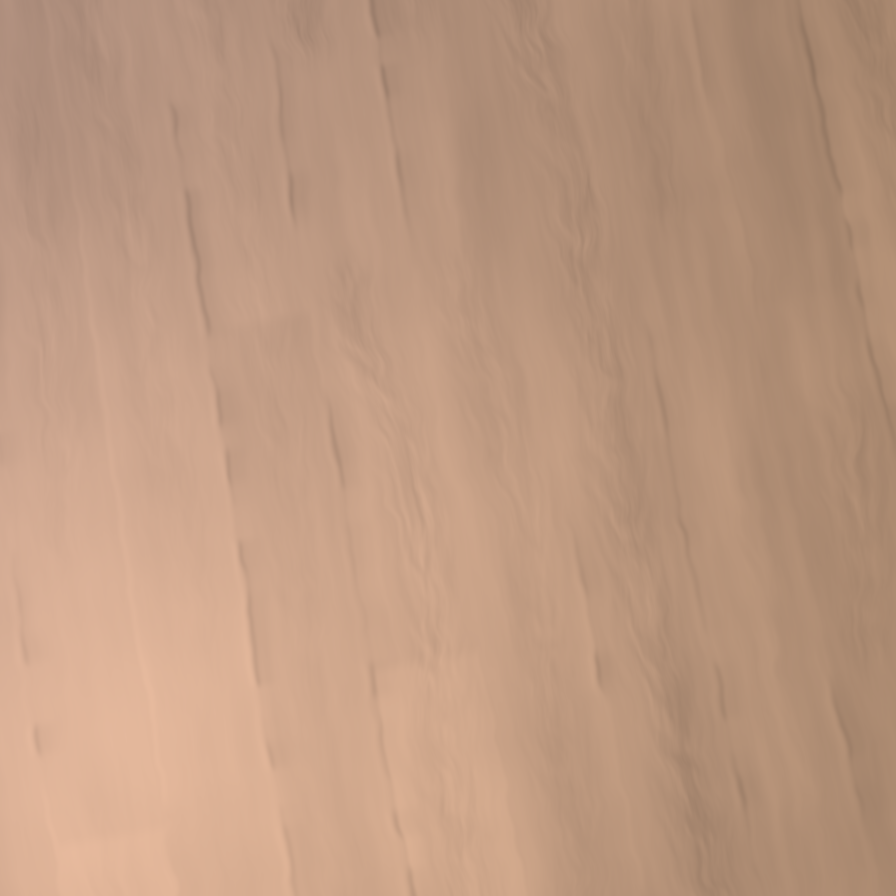
A Shadertoy shader for this texture:

```glsl
// Pale oak floor planks running diagonally, with soft cathedral grain and warm light.

float hash(vec2 p) {
    p = fract(p * vec2(0.1031, 0.1137));
    p += dot(p, p.yx + 33.33);
    return fract((p.x + p.y) * p.x * 17.0);
}

float noise(vec2 p) {
    vec2 i = floor(p), f = fract(p);
    f = f * f * f * (f * (f * 6.0 - 15.0) + 10.0);
    return mix(mix(hash(i), hash(i + vec2(1, 0)), f.x),
               mix(hash(i + vec2(0, 1)), hash(i + vec2(1, 1)), f.x), f.y);
}

float fbm(vec2 p) {
    float sum = 0.0, amp = 0.5;
    for (int i = 0; i < 4; i++) {
        sum += amp * noise(p);
        p = p * 2.03 + 17.3;
        amp *= 0.5;
    }
    return sum;
}

// Relief of the wood: nested arches pointing down, plus wavy fibres.
float relief(vec2 p, float seed) {
    p.x += 0.008 * (noise(vec2(p.x * 30.0 + seed, p.y * 22.0)) - 0.5);
    float warp = fbm(vec2(p.x * 30.0 + seed, p.y * 9.0)) - 0.5;
    float arches = sin(75.0 * (p.y - 55.0 * p.x * p.x) + 15.0 * warp);
    float fibres = fbm(vec2(p.x * 75.0 + seed * 3.0, p.y * 11.0)) - 0.5;
    return 0.4 * arches + 2.0 * fibres;
}

void mainImage(out vec4 fragColor, in vec2 fragCoord) {
    vec2 uv = fragCoord / iResolution.xy;

    // Plank space: x across the boards, y along them, fanning out slightly
    float across = uv.x + uv.y * (0.14 + 0.09 * uv.x);
    float along = uv.y - 0.18 * uv.x;
    across += 0.016 * (fbm(vec2(across * 9.0, along * 9.0 + 4.0)) - 0.5);
    across += 0.005 * (noise(vec2(across * 14.0, along * 42.0)) - 0.5);
    float width = 0.13;
    float cell = (across - 0.33) / width + 20.0;
    float id = floor(cell), f = fract(cell);
    float seed = 40.0 * hash(vec2(id, 3.0));

    // Warm glow at lower left, falling off towards the right
    vec2 toGlow = uv - vec2(0.11, 0.14);
    float glow = exp(-4.6 * toGlow.x * toGlow.x - 3.4 * toGlow.y * toGlow.y);
    float level = 0.71 + 0.185 * glow - 0.04 * smoothstep(0.55, 1.05, uv.x);
    level -= 0.025 * smoothstep(0.55, 1.0, uv.y);
    level += 0.065 * (fbm(uv * 4.0 + 5.0) - 0.47);

    // Board tones with staggered, blurred ends
    float row = along * 0.7 + hash(vec2(id, 9.0));
    float board = floor(row);
    float blend = smoothstep(0.0, 0.014, fract(row));
    float tone = mix(hash(vec2(id, board + 29.0)), hash(vec2(id, board + 30.0)), blend);
    float toneFade = smoothstep(0.0, 0.05, f) * smoothstep(0.0, 0.05, 1.0 - f);
    level += 0.045 * (tone - 0.5) * toneFade;

    // Grain band wandering inside each board, lit from one side
    float drift = 0.05 * (noise(vec2(seed, along * 3.0)) - 0.5);
    vec2 p = vec2((f - 0.5) * width + drift, along);
    float strength = 0.3 + 0.8 * hash(vec2(id, 17.0));
    strength *= smoothstep(0.2, 0.6, noise(vec2(seed + 7.0, along * 4.0)));
    strength *= mix(1.0, 0.25, glow);
    float band = strength * exp(-pow(p.x / 0.032, 2.0));
    band *= smoothstep(0.0, 0.12, f) * smoothstep(0.0, 0.12, 1.0 - f);
    float height = relief(p, seed);
    float slope = height - relief(p + vec2(0.004, 0.003), seed);
    level += band * (0.036 * slope + 0.022 * height - 0.03);

    // Blurred streaks and faint fibres over the whole floor
    float streak = fbm(vec2(across * 22.0, along * 2.8)) - 0.47;
    float fibre = fbm(vec2(across * 70.0, along * 9.0)) - 0.47;
    level += mix(1.0, 0.5, glow) * (0.085 * streak + 0.03 * fibre);

    // Short dark cracks near the joints, each with a pale rim and a soft shadow
    float side = (f > 0.5 ? f - 1.0 : f) * width;
    float jointId = floor(cell + 0.5);
    float broken = smoothstep(0.42, 0.72, noise(vec2(jointId * 5.3, along * 5.0)));
    float flecks = smoothstep(0.2, 0.8, noise(vec2(jointId * 3.1, along * 30.0)));
    broken *= 0.3 + 0.7 * flecks;
    level -= 0.075 * broken * exp(-pow(side / 0.0038, 2.0));
    level += 0.025 * broken * exp(-pow((side + 0.008) / 0.005, 2.0));
    level -= 0.03 * broken * exp(-pow((side - 0.01) / 0.014, 2.0));

    // Mauve at upper left, tan at right, peach in the glow
    float cool = (1.0 - uv.x) * uv.y;
    vec3 tint = vec3(1.0, 0.805, 0.682 - 0.025 * uv.x + 0.035 * cool);
    tint.g += 0.01 * cool;
    fragColor = vec4(clamp(level * tint, 0.0, 1.0), 1.0);
}
```
